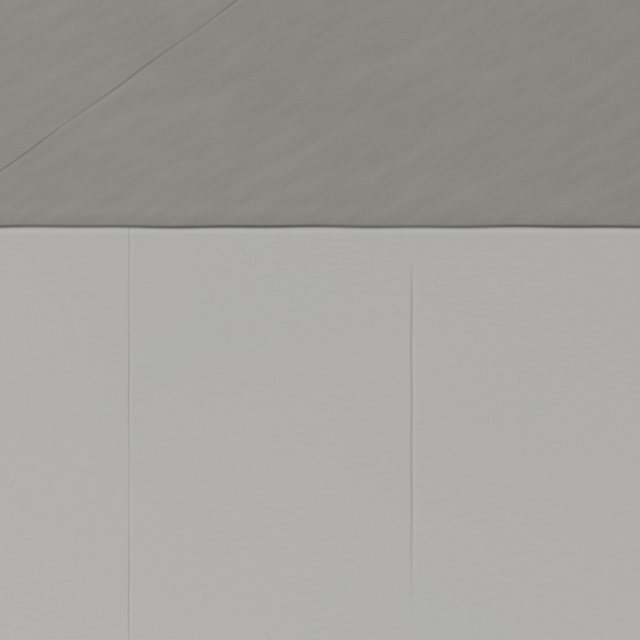
This texture is drawn by a WebGL 1 fragment shader. Its source:

```glsl
precision highp float;
uniform vec2 u_resolution;

#define EDGE_Y 0.6455
#define SEAM_LEFT 0.2012
#define SEAM_RIGHT 0.6428
#define CREASE_START 0.733
#define CREASE_SLOPE 0.719
#define STREAK_ANGLE 0.50
#define STREAK_AMOUNT 0.020
#define GRAIN_AMOUNT 0.016
#define PANEL_COLOR vec3(0.688, 0.686, 0.682)
#define STONE_COLOR vec3(0.545, 0.535, 0.515)
#define GAP_COLOR vec3(0.35, 0.34, 0.325)

vec2 hash2(vec2 p) {
  vec2 q = vec2(dot(p, vec2(127.1, 311.7)), dot(p, vec2(269.5, 183.3)));
  return fract(sin(q) * 43758.55);
}

// Distance to the nearest scattered point, roughly centred on zero
float cellular(vec2 p) {
  vec2 cell = floor(p);
  vec2 local = fract(p);
  float nearest = 2.0;
  for (int j = -1; j <= 1; j++) {
    for (int i = -1; i <= 1; i++) {
      vec2 offset = vec2(float(i), float(j));
      vec2 delta = offset + hash2(cell + offset) - local;
      nearest = min(nearest, dot(delta, delta));
    }
  }
  return sqrt(nearest) - 0.45;
}

// Slow drift of tone from layered sines
float drift(vec2 p) {
  float sum = 0.0;
  float weight = 0.5;
  for (int i = 0; i < 4; i++) {
    sum += weight * sin(p.x + 1.7 * sin(p.y)) * cos(p.y * 0.8 + sin(p.x * 0.6));
    p = mat2(1.5, 1.1, -1.1, 1.5) * p + 2.3;
    weight *= 0.5;
  }
  return sum;
}

// Soft line profile: one at the centre, zero away from it
float line(float d, float width) {
  return exp(-d * d / (width * width));
}

vec3 stone(vec2 uv) {
  float c = cos(STREAK_ANGLE);
  float s = sin(STREAK_ANGLE);
  vec2 along = mat2(c, -s, s, c) * uv;
  along.y += 0.006 * drift(uv * 14.0);
  float streaks = cellular(along * vec2(9.0, 50.0))
                + 0.6 * cellular(along * vec2(24.0, 95.0) + 7.0);
  vec3 color = STONE_COLOR + STREAK_AMOUNT * streaks;
  color += 0.008 * drift(uv * 8.0);
  color += vec3(0.010, 0.012, 0.012) * (0.5 - uv.x);
  color += GRAIN_AMOUNT * cellular(uv * 230.0);

  // Diagonal crease with a faint lit side
  float d = (uv.y - CREASE_START - CREASE_SLOPE * uv.x)
          / sqrt(1.0 + CREASE_SLOPE * CREASE_SLOPE);
  d += 0.0008 * sin(uv.x * 45.0);
  float strength = 0.75 + 0.25 * sin(uv.x * 34.0 + 0.8);
  color -= 0.075 * strength * line(d, 0.0016);
  color += 0.014 * strength * line(d + 0.004, 0.003);

  // Pale band and shading near the lower edge
  float height = uv.y - EDGE_Y;
  color += 0.012 * line(height - 0.026, 0.008) * smoothstep(0.8, 0.2, uv.x);
  color -= 0.025 * exp(-max(height, 0.0) / 0.012);
  return color;
}

vec3 panel(vec2 uv) {
  vec3 color = PANEL_COLOR;
  color += 0.014 * (0.5 - uv.y / EDGE_Y);
  color += 0.012 * (0.5 - uv.x);
  color += vec3(0.004, 0.003, 0.002) * drift(uv * 7.0);
  color += 0.6 * GRAIN_AMOUNT * cellular(uv * 210.0);
  color += 0.006 * cellular(uv * vec2(40.0, 120.0));

  // Vertical joints, each fading differently along its length
  float wobble = 0.0004 * sin(uv.y * 38.0);
  float left = uv.x - SEAM_LEFT + wobble;
  float right = uv.x - SEAM_RIGHT - wobble;
  float leftFade = 0.8 + 0.2 * sin(uv.y * 19.0);
  float rightFade = smoothstep(0.02, 0.22, uv.y) * smoothstep(0.62, 0.52, uv.y);
  color -= 0.060 * leftFade * line(left, 0.0014);
  color -= 0.065 * rightFade * line(right, 0.0019);
  color += 0.012 * leftFade * line(left - 0.004, 0.002);
  color += 0.014 * rightFade * line(right - 0.005, 0.0025);

  // Lit lip below the gap
  color += 0.022 * line(uv.y - EDGE_Y + 0.007, 0.004);
  return color;
}

void main() {
  vec2 uv = gl_FragCoord.xy / u_resolution;
  float pixel = 1.0 / u_resolution.y;
  float edge = EDGE_Y + 0.0006 * sin(uv.x * 17.0) + 0.0004 * sin(uv.x * 41.0);
  float d = uv.y - edge;
  float soft = max(pixel, 0.0015);
  vec3 color = mix(panel(uv), stone(uv), smoothstep(-soft, soft, d));

  // Dark gap between the two surfaces
  float gap = line(d - 0.0004, 0.0026) * (0.82 + 0.12 * sin(uv.x * 12.0 - 3.0));
  color = mix(color, GAP_COLOR, gap);
  gl_FragColor = vec4(color, 1.0);
}
```
